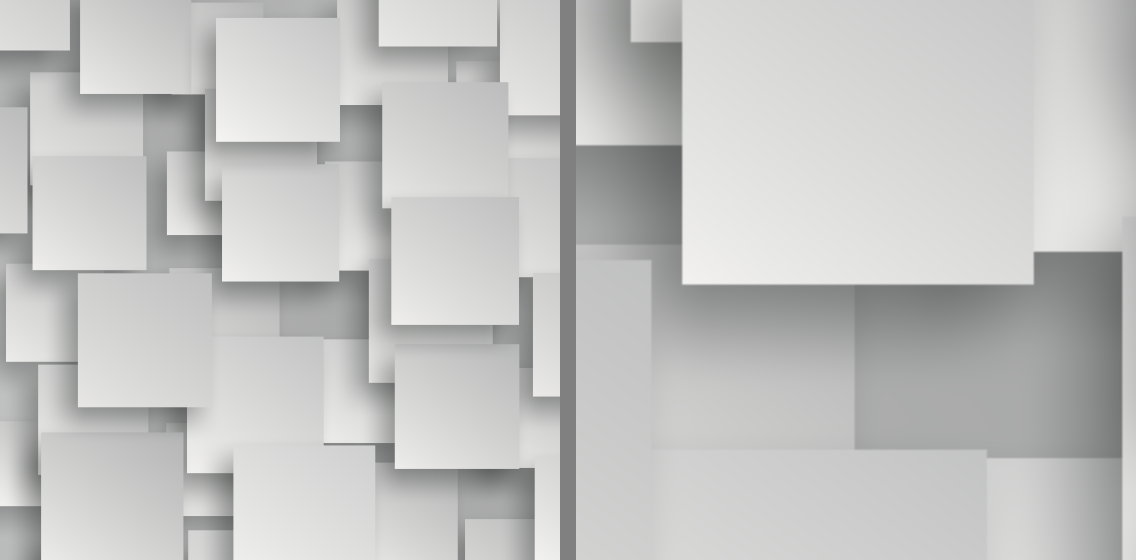
Left, the full canvas; right, a detail of the centre.
A three.js fragment shader for this background:

```glsl
// Overlapping grey paper squares that cast soft shadows to the lower left.
// A loop stacks them from back to front: an evenly spread sequence places each
// one, a hash varies its size and shading, and the upper squares grow larger.

varying vec2 vUv;

const int SQUARE_COUNT = 37;
const float EDGE_SOFTNESS = 0.001;
const float SHADOW_BLUR = 0.042;
const float SHADOW_STRENGTH = 0.31;
const vec2 SHADOW_OFFSET = vec2(-0.023, -0.025);
const vec3 SHADOW_ABSORB = vec3(1.0, 0.975, 0.985);
const vec3 PAPER_WHITE = vec3(1.0, 0.998, 0.992);
const vec3 PAPER_GREY = vec3(0.995, 1.0, 0.997);

// Three random values from one number, without sine
vec3 hash3(float n) {
  vec3 p = fract(vec3(n) * vec3(0.1031, 0.1030, 0.0973));
  p += dot(p, p.yzx + 33.33);
  return fract((p.xxy + p.yzz) * p.zyx);
}

// Coverage of an axis-aligned square with edges of the given softness
float squareMask(vec2 p, float halfSize, float softness) {
  vec2 edge = smoothstep(-softness, softness, halfSize - abs(p));
  return edge.x * edge.y;
}

// Evenly spread centre, reaching a little past the canvas
vec2 squareCenter(float index, vec2 jitter) {
  vec2 spread = fract(vec2(0.37, 0.61) + index * vec2(0.7549, 0.5698));
  return mix(vec2(-0.06), vec2(1.06), spread) + (jitter - 0.5) * 0.07;
}

// Grey level rising towards the lower left corner
vec3 paperShade(vec2 local, float dark, float bright) {
  float slope = clamp(dot(local, vec2(0.42, 0.58)), 0.0, 1.0);
  float level = mix(bright, dark, pow(slope, 0.85));
  return level * mix(PAPER_WHITE, PAPER_GREY, slope);
}

// Backdrop with a gentle diagonal sheen
vec3 backdrop(vec2 p) {
  float sheen = 0.5 + 0.5 * cos(dot(p - vec2(0.1, 0.2), vec2(4.2, 3.4)));
  return mix(0.665, 0.755, sheen) * PAPER_GREY;
}

void main() {
  vec3 color = backdrop(vUv);

  for (int i = 0; i < SQUARE_COUNT; i++) {
    float index = float(i);
    float height = index / float(SQUARE_COUNT - 1);
    vec3 placeRandom = hash3(index + 17.0);
    vec3 shadeRandom = hash3(index + 71.0);

    // Place and size
    float size = mix(0.145, 0.215, height) + 0.055 * placeRandom.z;
    vec2 p = vUv - squareCenter(index, placeRandom.xy);
    float halfSize = 0.5 * size;

    // Shadow on everything below
    float shadow = squareMask(p - SHADOW_OFFSET, halfSize, SHADOW_BLUR);
    float strength = SHADOW_STRENGTH * mix(0.8, 1.1, height);
    color *= 1.0 - strength * shadow * SHADOW_ABSORB;

    // Paper face
    float dark = mix(0.69, 0.77, shadeRandom.x) + 0.05 * height * shadeRandom.z;
    float bright = mix(0.91, 0.97, shadeRandom.y);
    vec3 face = paperShade(p / size + 0.5, dark, bright);
    color = mix(color, face, squareMask(p, halfSize, EDGE_SOFTNESS));
  }

  gl_FragColor = vec4(color, 1.0);
}
```
